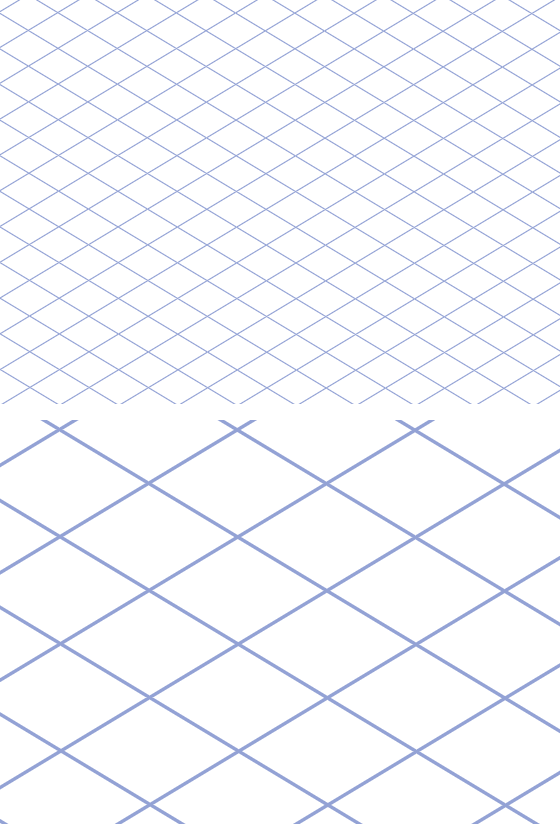
Top, the full canvas; bottom, a detail of the centre.
This pattern is drawn by a Shadertoy shader. Its source:

```glsl
// Isometric graph paper: two families of thin blue lines forming rhombi on white.
// Lengths are fractions of the canvas width, measured from its centre.

#define CELL_ACROSS vec2(0.1058, -0.00021)  // step to the next rhombus sideways
#define CELL_UP     vec2(-0.0003, 0.06375)  // step to the next rhombus upwards
#define CROSSING    vec2(0.0279, 0.0186)    // one line crossing near the centre
#define LINE_WIDTH  0.00205
#define LINE_COLOR  vec3(0.575, 0.635, 0.835)
#define PAPER_COLOR vec3(1.0)

// Coverage of evenly spaced parallel lines, where dot(normal, p) is an integer.
float lineFamily(vec2 p, vec2 normal, float pixel) {
    float phase = dot(normal, p);
    float dist = abs(fract(phase + 0.5) - 0.5) / length(normal);
    float coverage = clamp((0.5 * LINE_WIDTH - dist) / pixel + 0.5, 0.0, 1.0);
    return min(coverage, LINE_WIDTH / pixel);
}

void mainImage(out vec4 fragColor, in vec2 fragCoord) {
    float pixel = 1.0 / iResolution.x;
    vec2 p = (fragCoord - 0.5 * iResolution.xy) * pixel - CROSSING;

    // Both diagonals of the cell, as normals in canvas space
    mat2 toCell = inverse(mat2(CELL_ACROSS, CELL_UP));
    float falling = lineFamily(p, vec2(1.0, 1.0) * toCell, pixel);
    float rising = lineFamily(p, vec2(1.0, -1.0) * toCell, pixel);

    // Ink on paper
    float ink = max(falling, rising);
    fragColor = vec4(mix(PAPER_COLOR, LINE_COLOR, ink), 1.0);
}
```
